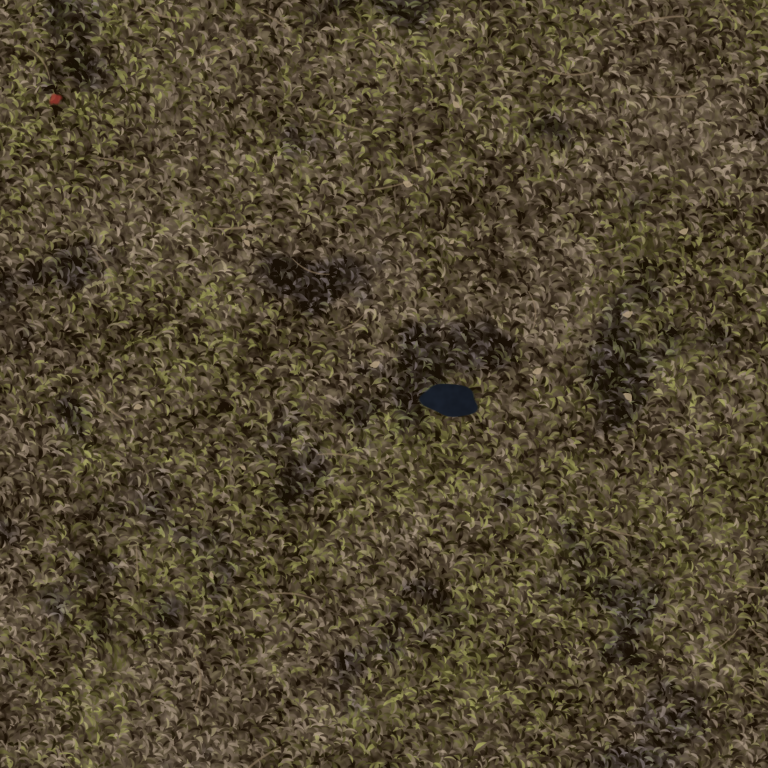
Write a WebGL 2 fragment shader that draws this texture.

```glsl
#version 300 es
precision highp float;
// Rough mossy ground of matted short blades, with dry straws, pale flecks and one dark stone.

uniform vec2 u_resolution;
out vec4 fragColor;

float hash(vec2 p) {
    return fract(sin(dot(p, vec2(127.1, 311.7))) * 43758.5);
}

float valueNoise(vec2 p) {
    vec2 cell = floor(p);
    vec2 f = fract(p);
    f = f * f * (3.0 - 2.0 * f);
    float low = mix(hash(cell), hash(cell + vec2(1, 0)), f.x);
    float high = mix(hash(cell + vec2(0, 1)), hash(cell + vec2(1, 1)), f.x);
    return mix(low, high, f.y);
}

float fbm(vec2 p) {
    float sum = 0.0;
    float gain = 0.5;
    for (int i = 0; i < 4; i++) {
        sum += gain * valueNoise(p);
        p = mat2(0.8, 0.6, -0.6, 0.8) * p * 2.03 + 17.3;
        gain *= 0.5;
    }
    return sum / 0.9375;
}

vec2 rotate(vec2 p, float angle) {
    float c = cos(angle);
    float s = sin(angle);
    return vec2(c * p.x + s * p.y, c * p.y - s * p.x);
}

// Coverage of a tapered, slightly bent strip centred on the origin
float strip(vec2 p, float angle, vec2 halfSize, float bend, float soft) {
    vec2 q = rotate(p, angle);
    float along = q.x / halfSize.x;
    q.y += bend * halfSize.x * (along * along - 0.4);
    float width = halfSize.y * (1.0 - 0.5 * min(along * along, 1.0));
    float d = length(vec2(max(abs(q.x) - halfSize.x, 0.0), q.y)) - width;
    return 1.0 - smoothstep(-soft, soft, d);
}

// Lays blades over the mat; mat.x is tone, mat.y is greenness
vec2 addBlades(vec2 mat, vec2 uv, float density, float seed, float moss, float soft) {
    vec2 p = uv * density;
    vec2 home = floor(p);
    for (int y = -1; y <= 1; y++) {
        for (int x = -1; x <= 1; x++) {
            vec2 cell = home + vec2(x, y);
            vec2 key = cell + seed;
            vec2 centre = cell + 0.2 + 0.6 * vec2(hash(key + 3.1), hash(key + 7.7));
            float angle = -0.6 + 2.6 * (hash(key + 11.3) - 0.5);
            vec2 halfSize = vec2(mix(0.25, 0.75, hash(key + 19.9)), mix(0.13, 0.26, hash(key + 23.5)));
            float cover = strip(p - centre, angle, halfSize, 0.25, soft * density);
            float tone = -0.14 + 1.25 * pow(hash(key + 31.7), 1.3);
            float green = smoothstep(0.42, 0.78, moss + 0.7 * (hash(key + 41.2) - 0.5));
            mat = mix(mat, vec2(tone, green), cover * 0.9);
        }
    }
    return mat;
}

// Sparse strips, one at most per cell
float scatter(vec2 uv, float density, float seed, float chance, vec2 halfSize, float soft) {
    vec2 p = uv * density;
    vec2 home = floor(p);
    float cover = 0.0;
    for (int y = -1; y <= 1; y++) {
        for (int x = -1; x <= 1; x++) {
            vec2 cell = home + vec2(x, y);
            vec2 key = cell + seed;
            vec2 centre = cell + vec2(hash(key + 2.3), hash(key + 5.9));
            float angle = -0.35 + 2.4 * (hash(key + 13.1) - 0.5);
            vec2 size = halfSize * density * mix(0.5, 1.0, hash(key + 29.3));
            float bend = 0.5 * (hash(key + 37.7) - 0.5);
            float present = step(hash(key + 43.9), chance);
            cover = max(cover, present * strip(p - centre, angle, size, bend, soft * density));
        }
    }
    return cover;
}

float stoneCover(vec2 p, vec2 radii, float soft) {
    vec2 q = rotate(p, -0.15) / radii;
    float a = atan(q.y, q.x);
    float d = length(q) - 1.0 + 0.06 * sin(3.0 * a + 0.8) + 0.05 * sin(5.0 * a);
    return 1.0 - smoothstep(-soft, soft, d * radii.y);
}

void main() {
    vec2 uv = gl_FragCoord.xy / u_resolution;
    float soft = max(0.0013, 0.7 / u_resolution.y);
    vec2 stoneCentre = vec2(0.586, 0.479);

    // Broad patches of moss and bare soil
    float moss = fbm(uv * 7.0 + 4.2) + 0.25 * exp(-180.0 * dot(uv - stoneCentre, uv - stoneCentre));
    float soil = smoothstep(0.6, 0.78, fbm(uv * 11.0 + 31.0));

    // Matted blades in three sizes
    vec2 mat = vec2(0.1 + 0.5 * valueNoise(uv * 90.0), 0.2);
    mat = addBlades(mat, uv, 66.0, 0.0, moss, soft);
    mat = addBlades(mat, uv, 84.0, 57.0, moss, soft);
    mat = addBlades(mat, uv, 108.0, 113.0, moss, soft);
    float tone = mat.x + 0.4 * (valueNoise(uv * 170.0) - 0.5);
    tone += 0.5 * (fbm(uv * 14.0 + 70.0) - 0.5) - 0.28 * soil;

    // Tone to brown, tinted green in moss and cool in soil
    vec3 color = mix(vec3(0.18, 0.14, 0.09), vec3(0.56, 0.51, 0.43), clamp(tone, -0.2, 1.25));
    color *= mix(vec3(1.01, 0.98, 0.99), vec3(0.97, 1.05, 0.70), mat.y);
    color = mix(color, color * vec3(0.92, 0.95, 1.12), soil);

    // Straws and flecks
    float straw = scatter(uv, 9.0, 5.0, 0.42, vec2(0.038, 0.0016), soft);
    color = mix(color, vec3(0.56, 0.48, 0.38), straw * 0.65);
    float fleck = scatter(uv, 13.0, 83.0, 0.09, vec2(0.005, 0.0045), soft);
    color = mix(color, vec3(0.70, 0.62, 0.50), fleck * 0.85);
    float redLeaf = strip(uv - vec2(0.072, 0.871), 0.5, vec2(0.005, 0.007), 0.1, soft * 2.0);
    color = mix(color, vec3(0.58, 0.20, 0.17), redLeaf * 0.8);

    // Stone
    vec3 stoneColor = vec3(0.09, 0.11, 0.145) * (0.75 + 0.5 * fbm(uv * 70.0));
    color = mix(color, stoneColor, stoneCover(uv - stoneCentre, vec2(0.037, 0.021), soft));

    fragColor = vec4(color, 1.0);
}
```
